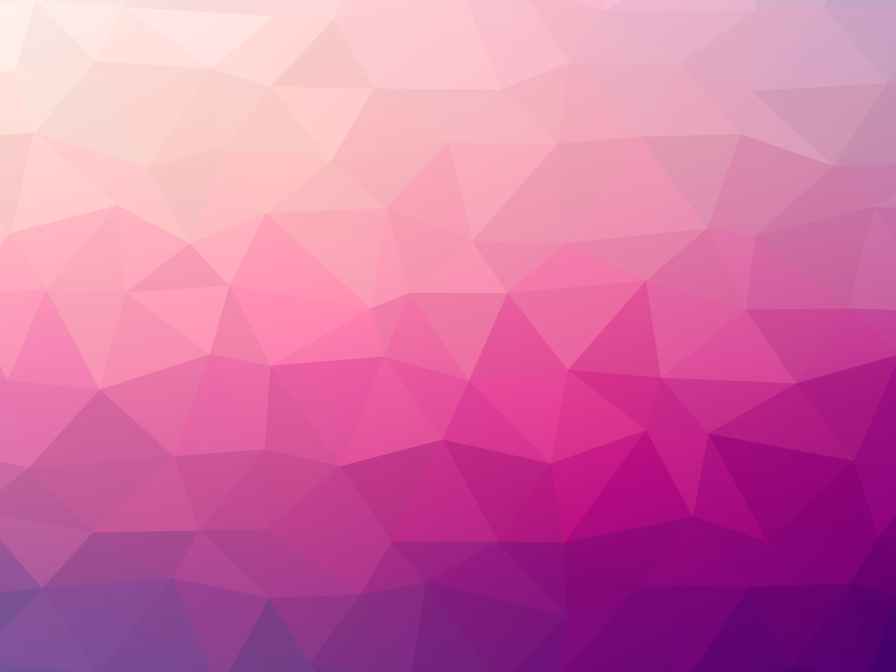
Give the GLSL for this background, as a WebGL 2 fragment shader.

```glsl
#version 300 es
precision highp float;

uniform vec2 u_resolution;
out vec4 fragColor;

#define CELL vec2(0.145, 0.111)   // lattice spacing, in canvas heights
#define JITTER vec2(0.62, 0.54)   // vertex displacement, in cells
#define FACET_SLOPE 0.4           // share of the gradient kept inside a facet
#define FACET_CONTRAST 0.055      // brightness spread between facets
#define FACET_TILT 0.07           // shift of the sampled height per facet

vec2 hash22(vec2 p) {
    vec3 q = fract(p.xyx * vec3(0.1031, 0.1030, 0.0973));
    q += dot(q, q.yzx + 33.33);
    return fract((q.xx + q.yz) * q.zy);
}

// Four colours spread evenly from left to right
vec3 across(float x, vec3 a, vec3 b, vec3 c, vec3 d) {
    float s = clamp(x, 0.0, 1.0) * 3.0;
    vec3 col = mix(a, b, clamp(s, 0.0, 1.0));
    col = mix(col, c, clamp(s - 1.0, 0.0, 1.0));
    return mix(col, d, clamp(s - 2.0, 0.0, 1.0));
}

float ramp(float a, float b, float t) {
    return clamp((t - a) / (b - a), 0.0, 1.0);
}

// Colour field over the unit canvas, blended from the top band downwards
vec3 gradient(vec2 uv) {
    float x = uv.x, t = 1.0 - uv.y;
    vec3 cream  = across(x, vec3(1.0, 0.96, 0.94), vec3(1.0, 0.84, 0.84), vec3(0.97, 0.74, 0.82), vec3(0.77, 0.65, 0.78));
    vec3 peach  = across(x, vec3(1.0, 0.87, 0.84), vec3(0.99, 0.79, 0.77), vec3(0.95, 0.66, 0.73), vec3(0.78, 0.57, 0.70));
    vec3 blush  = across(x, vec3(1.0, 0.74, 0.77), vec3(0.99, 0.67, 0.72), vec3(0.93, 0.51, 0.67), vec3(0.78, 0.42, 0.64));
    vec3 rose   = across(x, vec3(0.98, 0.59, 0.72), vec3(0.98, 0.51, 0.68), vec3(0.93, 0.36, 0.62), vec3(0.74, 0.22, 0.57));
    vec3 pink   = across(x, vec3(0.90, 0.46, 0.68), vec3(0.91, 0.38, 0.63), vec3(0.87, 0.21, 0.57), vec3(0.64, 0.08, 0.51));
    vec3 berry  = across(x, vec3(0.76, 0.39, 0.62), vec3(0.77, 0.27, 0.56), vec3(0.72, 0.05, 0.50), vec3(0.52, 0.0, 0.47));
    vec3 plum   = across(x, vec3(0.55, 0.32, 0.60), vec3(0.60, 0.22, 0.54), vec3(0.52, 0.03, 0.47), vec3(0.36, 0.0, 0.43));
    vec3 violet = across(x, vec3(0.43, 0.33, 0.60), vec3(0.45, 0.24, 0.53), vec3(0.43, 0.03, 0.47), vec3(0.25, 0.0, 0.42));
    vec3 col = mix(cream, peach, ramp(0.0, 0.2, t));
    col = mix(col, blush, ramp(0.2, 0.36, t));
    col = mix(col, rose, ramp(0.36, 0.5, t));
    col = mix(col, pink, ramp(0.5, 0.6, t));
    col = mix(col, berry, ramp(0.6, 0.75, t));
    col = mix(col, plum, ramp(0.75, 0.88, t));
    return mix(col, violet, ramp(0.88, 1.0, t));
}

// Jittered lattice point; odd rows sit half a cell to the right
vec2 latticePoint(vec2 id) {
    vec2 offset = (hash22(id + 41.0) - 0.5) * JITTER;
    return (id + vec2(0.5 * mod(id.y, 2.0), 0.0) + offset) * CELL;
}

// Signed distance to the line a-b, positive on its left
float edgeDistance(vec2 p, vec2 a, vec2 b) {
    vec2 e = normalize(b - a);
    return e.x * (p.y - a.y) - e.y * (p.x - a.x);
}

// Facet colour weighted by its coverage of the pixel
vec4 facet(vec2 p, vec2 a, vec2 b, vec2 c, vec2 seed) {
    float inside = min(edgeDistance(p, a, b), min(edgeDistance(p, b, c), edgeDistance(p, c, a)));
    float coverage = clamp(inside * u_resolution.y + 0.5, 0.0, 1.0);
    if (coverage <= 0.0) return vec4(0.0);
    vec2 tone = hash22(seed) - 0.5;
    vec2 q = mix((a + b + c) / 3.0, p, FACET_SLOPE);
    q.y += tone.x * FACET_TILT;
    vec3 col = gradient(q * vec2(u_resolution.y / u_resolution.x, 1.0));
    return vec4(col * (1.0 + tone.y * FACET_CONTRAST), 1.0) * coverage;
}

void main() {
    vec2 p = gl_FragCoord.xy / u_resolution.y;
    vec2 home = floor(p / CELL);
    vec4 sum = vec4(0.0);

    // Two triangles per cell, with the diagonal alternating by row
    for (int j = -1; j <= 1; j++) {
        for (int i = -2; i <= 1; i++) {
            vec2 id = home + vec2(i, j);
            vec2 a = latticePoint(id);
            vec2 b = latticePoint(id + vec2(1, 0));
            vec2 c = latticePoint(id + vec2(0, 1));
            vec2 d = latticePoint(id + vec2(1, 1));
            bool odd = mod(id.y, 2.0) > 0.5;
            sum += facet(p, a, b, odd ? d : c, id + 107.0);
            sum += facet(p, odd ? a : b, d, c, id + 263.0);
        }
    }
    vec3 col = sum.rgb / max(sum.a, 0.001);
    fragColor = vec4(clamp(col, 0.0, 1.0), 1.0);
}
```
